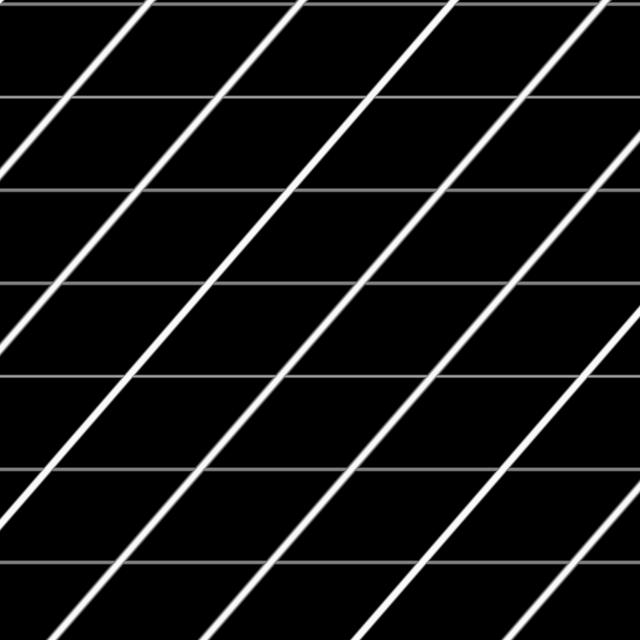
A Shadertoy shader for this pattern:

```glsl
// White slanted stripes over thin grey horizontal rules on black.
// Each family is a repeated distance to a line; every third line
// is a little crisper than its two neighbours.

const vec2 RULE = vec2(0.1212, 0.1454);   // first position, spacing
const vec2 STRIPE = vec2(0.0810, 0.2370); // first position, spacing along x
const float LEAN = 0.866;                 // sideways run per unit of height

// Distance to the nearest repeat (x) and the index of that repeat (y).
vec2 repeatLine(float position, float first, float spacing) {
    float cell = (position - first) / spacing;
    float index = floor(cell + 0.5);
    return vec2(abs(cell - index) * spacing, index);
}

// 1 on every third line, 0 on the others.
float crispness(float index) {
    return step(1.5, mod(index + 0.25, 3.0));
}

// Soft-edged band, with an edge never narrower than one pixel.
float band(float distanceToLine, float halfWidth, float blur) {
    float edge = max(blur, 0.75 / iResolution.y);
    return 1.0 - smoothstep(halfWidth - edge, halfWidth + edge, distanceToLine);
}

float horizontalRules(vec2 p) {
    vec2 line = repeatLine(p.y, RULE.x, RULE.y);
    float crisp = crispness(line.y);
    float brightness = mix(0.51, 0.63, crisp);
    return brightness * band(line.x, mix(0.0027, 0.0021, crisp), 0.0018);
}

float slantedStripes(vec2 p) {
    vec2 line = repeatLine(p.x - LEAN * p.y, STRIPE.x, STRIPE.y);
    float crisp = crispness(line.y);
    float across = line.x * inversesqrt(1.0 + LEAN * LEAN);
    return 0.98 * band(across, 0.0056, mix(0.0034, 0.0024, crisp));
}

void mainImage(out vec4 fragColor, in vec2 fragCoord) {
    vec2 p = fragCoord / iResolution.y;
    float light = max(horizontalRules(p), slantedStripes(p));
    fragColor = vec4(vec3(light), 1.0);
}
```
